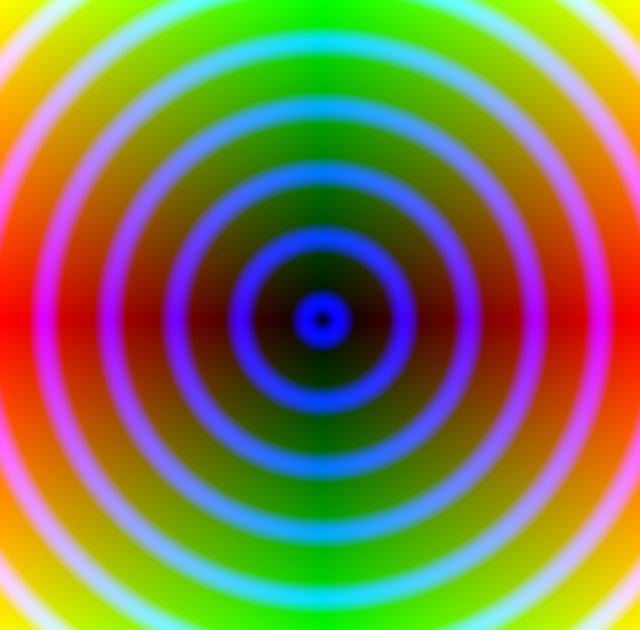
This background is drawn by a WebGL 2 fragment shader. Its source:

```glsl
#version 300 es
// Concentric blue rings glowing over a red and green cross gradient.
precision highp float;

uniform vec2 u_resolution;
out vec4 fragColor;

const vec2 CENTER = vec2(0.008, -0.016); // in half widths from the middle
const float RING_FREQUENCY = 30.75;      // radians per half width

// Canvas position with the half width as unit.
vec2 canvasPoint(vec2 pixel, vec2 size) {
    return (2.0 * pixel - size) / size.x;
}

// Soft rings: the positive half of a radial sine wave.
float ringGlow(vec2 p, float frequency) {
    return max(sin(length(p) * frequency), 0.0);
}

// Red grows sideways, green grows up and down.
vec3 crossGradient(vec2 p) {
    return vec3(min(abs(p), 1.0), 0.0);
}

void main() {
    vec2 p = canvasPoint(gl_FragCoord.xy, u_resolution) - CENTER;
    vec3 blue = vec3(0.0, 0.0, 1.0);
    vec3 color = crossGradient(p) + blue * ringGlow(p, RING_FREQUENCY);
    fragColor = vec4(color, 1.0);
}
```
